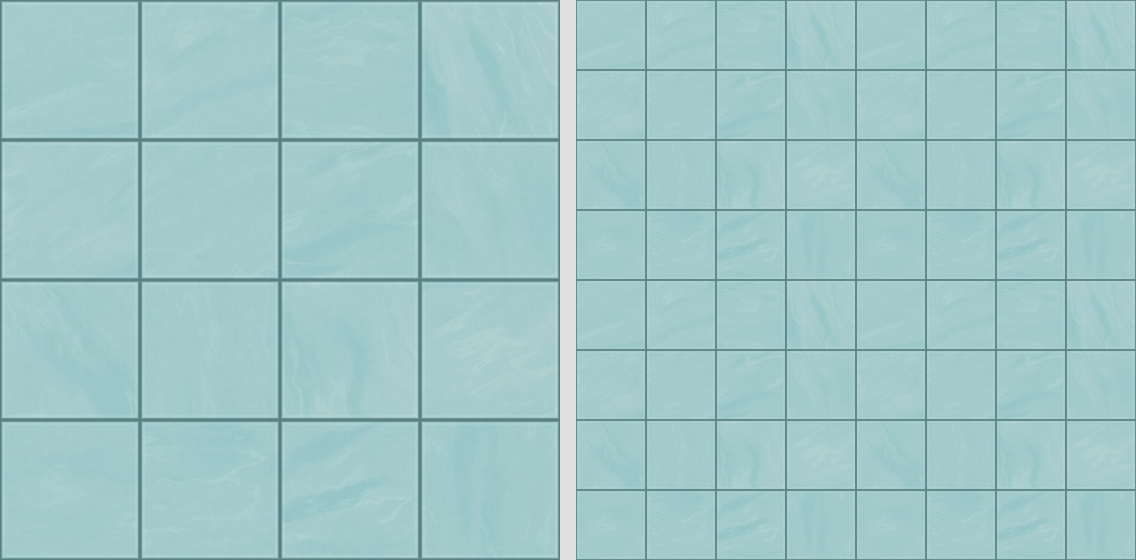
Left, the tile; right, the same tile 2 across and 2 down.
Write a Shadertoy shader that draws this texture.

```glsl
// Four by four pale aqua stone tiles with thin dark teal grout and a faint light rim.
// Each tile has its own hashed vein direction, tint and contrast; the veins are
// stretched, warped noise. Tiles meet only at grout, so the canvas wraps seamlessly.

float hash(vec2 p) {
    vec3 q = fract(p.xyx * vec3(0.1031, 0.1030, 0.0973));
    q += dot(q, q.yzx + 33.33);
    return fract((q.x + q.y) * q.z);
}

float noise(vec2 p) {
    vec2 i = floor(p), f = fract(p);
    f = f * f * (3.0 - 2.0 * f);
    return mix(mix(hash(i), hash(i + vec2(1, 0)), f.x),
               mix(hash(i + vec2(0, 1)), hash(i + vec2(1, 1)), f.x), f.y);
}

float fbm(vec2 p) {
    float sum = 0.0, amp = 0.5;
    for (int i = 0; i < 5; i++) {
        sum += amp * noise(p);
        p = mat2(1.6, 1.2, -1.2, 1.6) * p + 7.3;
        amp *= 0.5;
    }
    return sum;
}

// Stone surface of one tile, local in 0..1
vec3 stone(vec2 local, vec2 id) {
    float pick = hash(id + 11.0);
    float angle = (hash(id + 23.0) < 0.55 ? 0.25 : 1.8) + 0.6 * (pick - 0.5);
    float contrast = mix(0.45, 1.1, hash(id + 37.0));
    vec2 seed = 40.0 + 19.0 * id;

    // Bend the coordinates, then stretch them along the vein direction
    vec2 p = local - 0.5;
    p += 0.22 * (vec2(fbm(p * 2.5 + seed), fbm(p * 2.5 + seed + 8.0)) - 0.5);
    float c = cos(angle), s = sin(angle);
    vec2 v = vec2(c * p.x + s * p.y, c * p.y - s * p.x);

    float cloud = fbm(v * vec2(1.5, 4.0) + seed) - 0.48;
    float streak = fbm(v * vec2(2.5, 13.0) + seed + 5.0) - 0.48;
    float band = smoothstep(0.52, 0.72, fbm(v * vec2(1.1, 5.5) + seed + 13.0));
    float ridge = 1.0 - abs(2.0 * fbm(v * vec2(1.3, 6.0) + seed + 29.0) - 1.0);
    float wisp = smoothstep(0.9, 1.0, ridge) * smoothstep(0.4, 0.65, noise(p * 4.0 + seed));

    float tone = 0.5 + contrast * (1.1 * cloud + 0.7 * streak) + 0.3 * (pick - 0.5);
    vec3 color = mix(vec3(0.615, 0.785, 0.79), vec3(0.67, 0.805, 0.81), clamp(tone, 0.0, 1.0));
    color = mix(color, vec3(0.56, 0.76, 0.77), 0.5 * contrast * band);
    color = mix(color, vec3(0.73, 0.85, 0.83), 0.4 * contrast * wisp);
    return color + 0.012 * (noise(local * 45.0 + seed) - 0.5);
}

void mainImage(out vec4 fragColor, in vec2 fragCoord) {
    vec2 grid = 4.0 * fragCoord / iResolution.xy;
    vec2 id = mod(floor(grid), 4.0);
    vec2 local = fract(grid);
    vec2 toEdge = min(local, 1.0 - local);
    float edge = min(toEdge.x, toEdge.y);
    float pixel = 4.0 / iResolution.y;

    // Light rim just inside each tile
    vec3 color = stone(local, id);
    float rim = (edge - 0.028) / 0.009;
    color += vec3(0.035, 0.03, 0.03) * exp(-rim * rim);

    // Soft grout lines centred on the cell borders
    float soft = max(0.008, 0.75 * pixel);
    float grout = 1.0 - smoothstep(0.013 - soft, 0.013 + soft, edge);
    color = mix(color, vec3(0.35, 0.50, 0.51), grout);
    fragColor = vec4(color, 1.0);
}
```
